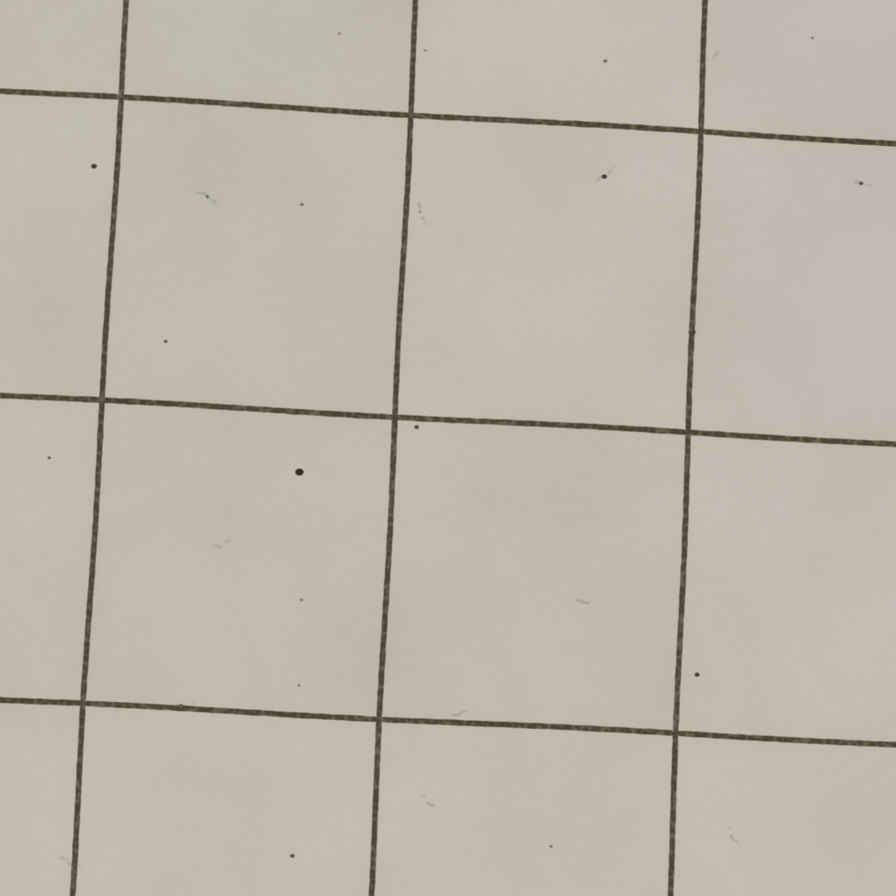
Reproduce this pattern procedurally as a Shadertoy shader.

```glsl
#define TILE_COLOR vec3(0.762, 0.733, 0.688)
#define GROUT_DARK vec3(0.28, 0.25, 0.18)
#define GROUT_LIGHT vec3(0.47, 0.43, 0.36)
#define SPECK_COLOR vec3(0.17, 0.14, 0.10)
#define TILE_SIZE vec2(0.328, 0.338)
#define CROSSING vec2(0.441, 0.535)
#define SKEW vec2(-0.0507, 0.0543)
#define CONVERGE vec2(-0.0105, -0.0045)
#define GROUT_HALF 0.0031
#define GROUT_SOFT 0.0013
#define MOTTLE 0.011
#define SPECK_GRID 7.0

vec2 hash2(vec2 p) {
    vec3 q = fract(p.xyx * vec3(0.1031, 0.1030, 0.0973));
    q += dot(q, q.yzx + 33.33);
    return fract((q.xx + q.yz) * q.zy);
}

// Distance to the nearest jittered cell point
float cellNoise(vec2 p) {
    vec2 id = floor(p), f = p - id;
    float nearest = 2.0;
    for (int y = -1; y <= 1; y++)
    for (int x = -1; x <= 1; x++) {
        vec2 o = vec2(x, y);
        nearest = min(nearest, length(o + hash2(id + o) - f));
    }
    return nearest;
}

// Warped layered sines, roughly -1 to 1
float mottle(vec2 p) {
    float sum = 0.0, amp = 0.55;
    for (int i = 0; i < 5; i++) {
        sum += amp * sin(p.x + 0.7) * sin(p.y);
        p = mat2(0.8, 0.6, -0.6, 0.8) * p * 1.9 + sin(p.yx * 1.3) + 2.1;
        amp *= 0.6;
    }
    return sum;
}

// Tile coordinates of a slightly turned, converging grid
vec2 tileCoords(vec2 uv) {
    vec2 p = uv - CROSSING;
    return (p + SKEW * p.yx) / (TILE_SIZE + CONVERGE * p.yx);
}

// x: dark speck coverage, y: faint scuff coverage
vec2 marks(vec2 uv, float px) {
    vec2 g = uv * SPECK_GRID, id = floor(g);
    vec2 kind = hash2(id + 17.0), shape = hash2(id + 61.0);
    vec2 d = (g - id - 0.25 - 0.5 * hash2(id + 5.0)) / SPECK_GRID;

    float radius = mix(0.0012, 0.0042, pow(shape.x, 4.0));
    float speck = 1.0 - smoothstep(-px, px + 0.0008, length(d * vec2(1.0, 1.2)) - radius);
    speck *= step(kind.x, 0.36) * mix(0.3, 0.95, shape.x);

    float a = 6.2832 * shape.y;
    d = mat2(cos(a), sin(a), -sin(a), cos(a)) * d;
    float bow = abs(d.y + 14.0 * d.x * d.x + 0.001 * sin(d.x * 400.0));
    float scuff = (1.0 - smoothstep(0.0004, 0.0022 + px, bow))
                * (1.0 - smoothstep(0.006, 0.022, abs(d.x)));
    scuff *= step(0.72, kind.y) * smoothstep(0.2, 0.6, cellNoise(uv * 110.0));
    return vec2(speck, scuff);
}

void mainImage(out vec4 fragColor, in vec2 fragCoord) {
    vec2 uv = fragCoord / iResolution.y;
    float px = 1.0 / iResolution.y;

    // Grid, with joints that wander a little
    vec2 t = tileCoords(uv);
    t += 0.0025 * sin(t.yx * vec2(5.3, 4.1) + vec2(0.4, 1.9));
    vec2 tileId = floor(t);
    vec2 joint = abs(t - round(t)) * TILE_SIZE;
    float edge = min(joint.x, joint.y);

    // Glazed tile: broad light drift, cloudy mottling, fine grain
    vec3 color = TILE_COLOR;
    color += vec3(-0.007, 0.004, 0.005) * (uv.y - 0.5);
    color += vec3(0.002, -0.007, 0.006) * (uv.x - 0.5);
    color += (hash2(tileId + 9.0).x - 0.5) * 0.012;
    color += MOTTLE * mottle(uv * 17.0) * vec3(1.0, 1.05, 1.15);
    color += 0.009 * (cellNoise(uv * 95.0) - 0.5);
    color -= vec3(0.010, 0.012, 0.022) * exp(-edge * 130.0);

    // Specks and scuffs
    vec2 wear = marks(uv, px);
    color = mix(color, color * 0.86, wear.y * 0.8);
    color = mix(color, SPECK_COLOR, wear.x);

    // Sunken grout with uneven width and pale worn grains
    float ragged = 0.0007 * (cellNoise(uv * 70.0) - 0.45);
    float soft = max(GROUT_SOFT, px);
    float grout = 1.0 - smoothstep(-soft, soft, edge - GROUT_HALF - ragged);
    float worn = smoothstep(0.25, 0.9, cellNoise(uv * 150.0));
    worn = 0.6 * worn + 0.2 * (0.5 + 0.5 * mottle(uv * 23.0 + 4.0));
    vec3 groutColor = mix(GROUT_DARK, GROUT_LIGHT, clamp(worn, 0.0, 1.0));
    groutColor += vec3(0.0, 0.004, 0.022) * step(joint.x, joint.y);
    color = mix(color, groutColor, grout);

    fragColor = vec4(color, 1.0);
}
```
